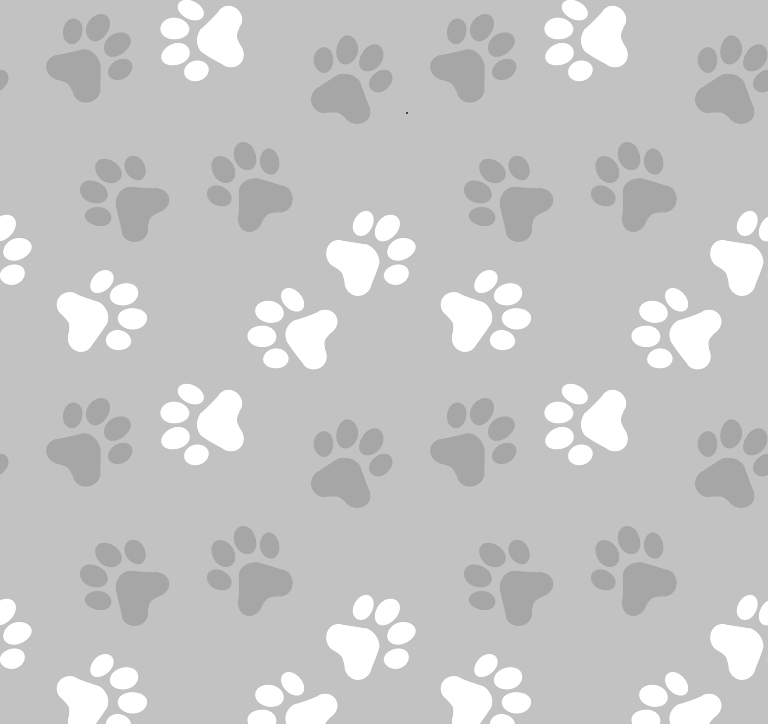
This pattern is drawn by a Shadertoy shader. Its source:

```glsl
// Paw prints scattered on a plain grey ground: four white and four dark grey per square tile.
// Each print is a rounded, two-lobed pad with four tilted oval toes, mirrored about its axis.
// Tiles start at the top left corner, two across; prints wrap around the tile edges.

#define TILE 384.0            // tile side in design units
#define TILES_ACROSS 2.0
#define PAW_COUNT 8
#define WHITE_COUNT 4         // the first prints in the list are white
#define WOBBLE 0.8            // hand-cut irregularity, design units
#define GROUND vec3(0.76)
#define DARK vec3(0.65)
#define LIGHT vec3(1.0)
#define SPECK_POS vec2(407.0, 113.0)
#define SPECK_RADIUS 0.8

// Pad centre (x right, y down) and heading in degrees clockwise from up
const vec3 PAWS[PAW_COUNT] = vec3[PAW_COUNT](
    vec3(221.0,  38.0, -95.0), vec3(356.0, 264.0,  57.0),
    vec3( 84.0, 319.0,  74.0), vec3(310.0, 337.0, -74.0),
    vec3( 79.0,  72.0,  39.0), vec3(343.0,  97.0,  20.0),
    vec3(138.0, 209.0, -53.0), vec3(260.0, 201.0, -34.0));

// Oval whose long axis leans by tilt from the heading
float toe(vec2 q, vec2 centre, vec2 radii, float tilt) {
    q -= centre;
    float c = cos(tilt), s = sin(tilt);
    q = vec2(c * q.x - s * q.y, s * q.x + c * q.y);
    return (length(q / radii) - 1.0) * radii.x;
}

// Tapered capsule from the front of the pad to one rear lobe
float pad(vec2 q) {
    const vec2 front = vec2(0.0, 6.0), lobe = vec2(18.0, -9.0);
    q.x = sqrt(q.x * q.x + 14.0);   // soft mirror rounds the rear notch
    vec2 axis = lobe - front;
    float h = clamp(dot(q - front, axis) / dot(axis, axis), 0.0, 1.0);
    return length(q - front - h * axis) - mix(18.5, 13.0, h);
}

float paw(vec2 q) {
    float d = pad(q);
    q.x = abs(q.x);
    d = min(d, toe(q, vec2(12.8, 46.0), vec2(10.8, 14.5), 0.17));
    return min(d, toe(q, vec2(30.5, 27.5), vec2(9.7, 13.0), 0.44));
}

float coverage(float d, float pixel) {
    return 1.0 - smoothstep(-0.5 * pixel, 0.5 * pixel, d);
}

void mainImage(out vec4 fragColor, in vec2 fragCoord) {
    float pixel = TILE * TILES_ACROSS / iResolution.x;
    vec2 p = vec2(fragCoord.x, iResolution.y - fragCoord.y) * pixel;
    vec3 color = GROUND;

    for (int i = 0; i < PAW_COUNT; i++) {
        // Nearest wrapped copy, turned so the toes point along +y
        vec2 d = p - PAWS[i].xy;
        d -= TILE * round(d / TILE);
        float angle = radians(PAWS[i].z);
        vec2 heading = vec2(sin(angle), -cos(angle));
        vec2 q = vec2(dot(d, vec2(-heading.y, heading.x)), dot(d, heading));

        // Slightly different outline for each print
        q += WOBBLE * sin(q.yx * 0.11 + float(i) * vec2(2.4, 1.7));
        vec3 ink = i < WHITE_COUNT ? LIGHT : DARK;
        color = mix(color, ink, coverage(paw(q), pixel));
    }

    // One stray dark speck
    color *= 1.0 - coverage(length(p - SPECK_POS) - SPECK_RADIUS, pixel);
    fragColor = vec4(color, 1.0);
}
```
